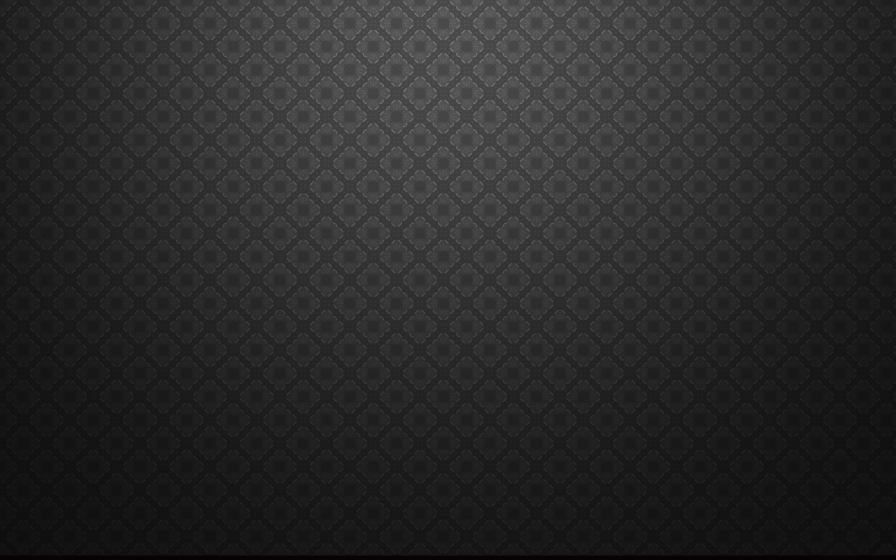
This pattern is drawn by a Shadertoy shader. Its source:

```glsl
const float ROWS = 12.0;            // repeats down the canvas
const vec2  PETAL_POS = vec2(0.23, 0.0);
const float PETAL_RADIUS = 0.135;
const vec2  BUD_POS = vec2(0.145, 0.145);
const float BUD_RADIUS = 0.09;
const float CORE_RADIUS = 0.045;
const float LINE_HALF = 0.013;      // half line width, in repeats
const float DOT_RADIUS = 0.022;
const float DOTS_PER_EDGE = 6.0;
const float GROUND_TONE = 0.88;
const float FLOWER_TONE = 1.03;
const float FLECK_TONE = 1.42;
const float VEIN_TONE = 1.16;
const float CREASE_TONE = 0.88;
const float DOT_TONE = 0.99;
const float GLOW_BASE = 0.052;
const float GLOW_PEAK = 0.275;
const float GLOW_FALLOFF = 2.05;
const float FOOT_HEIGHT = 0.008;    // dark strip along the bottom
const vec3  FOOT_COLOR = vec3(0.018, 0.010, 0.014);

float fill(float d, float px) {
    return clamp(0.5 - d / px, 0.0, 1.0);
}

// Exact box coverage keeps thin lines faint at small sizes.
float stroke(float d, float halfWidth, float px) {
    return fill(d - halfWidth, px) - fill(d + halfWidth, px);
}

float segmentDistance(vec2 p, vec2 a, vec2 b) {
    vec2 ab = b - a;
    return length(p - a - ab * clamp(dot(p - a, ab) / dot(ab, ab), 0.0, 1.0));
}

// Offset from the nearest centre of a staggered lattice.
vec2 staggeredCell(vec2 p) {
    vec2 a = fract(p + 0.5) - 0.5;
    vec2 b = fract(p) - 0.5;
    return abs(a.x) + abs(a.y) < abs(b.x) + abs(b.y) ? a : b;
}

float flowerTone(vec2 cell, float px) {
    // Fold eight ways so that one half petal serves them all.
    vec2 q = abs(cell);
    q = vec2(max(q.x, q.y), min(q.x, q.y));

    float petal = length(q - PETAL_POS) - PETAL_RADIUS;
    float bud = length(q - BUD_POS) - BUD_RADIUS;
    float outline = min(petal, bud);
    float radius = length(q);

    // Ground, with faint dots along the lattice between flowers
    float along = (fract((q.x - q.y) * DOTS_PER_EDGE) - 0.5) / DOTS_PER_EDGE;
    float dots = length(vec2(along, q.x + q.y - 0.5)) * 0.7071 - DOT_RADIUS;
    float tone = mix(GROUND_TONE, DOT_TONE, fill(dots, px));
    tone = mix(tone, FLOWER_TONE, fill(outline, px));

    // Creases between petals and around the core
    float crease = segmentDistance(q, vec2(0.06), vec2(0.13));
    tone = mix(tone, CREASE_TONE, stroke(crease, LINE_HALF, px));
    tone = mix(tone, CREASE_TONE, stroke(radius - 0.115, LINE_HALF, px));

    // Veins and inner curl of each petal
    float vein = segmentDistance(q, vec2(0.15, 0.0), vec2(0.26, 0.0));
    vein = min(vein, segmentDistance(q, vec2(0.18, 0.04), vec2(0.25, 0.07)));
    tone = mix(tone, VEIN_TONE, stroke(vein, LINE_HALF, px));

    // Bright flecks at the shoulders of petals and the tips of buds
    float fleck = segmentDistance(q, vec2(0.345, 0.045), vec2(0.29, 0.10));
    fleck = min(fleck, segmentDistance(q, vec2(0.215, 0.15), vec2(0.205, 0.18)));
    tone = mix(tone, FLECK_TONE, stroke(fleck, LINE_HALF, px));

    return mix(tone, CREASE_TONE, fill(radius - CORE_RADIUS, px));
}

void mainImage(out vec4 fragColor, in vec2 fragCoord) {
    vec2 uv = fragCoord / iResolution.y;
    float aspect = iResolution.x / iResolution.y;
    float px = ROWS / iResolution.y;

    float tone = flowerTone(staggeredCell(vec2(uv.x, 1.0 - uv.y) * ROWS), px);

    // Soft light falling from the top centre
    vec2 fromLight = uv - vec2(0.5 * aspect, 1.0);
    float glow = GLOW_BASE
        + GLOW_PEAK * exp(-GLOW_FALLOFF * dot(fromLight, fromLight));

    vec3 color = vec3(glow * tone);
    color = mix(color, FOOT_COLOR, fill(uv.y - FOOT_HEIGHT, 1.0 / iResolution.y));
    fragColor = vec4(color, 1.0);
}
```
